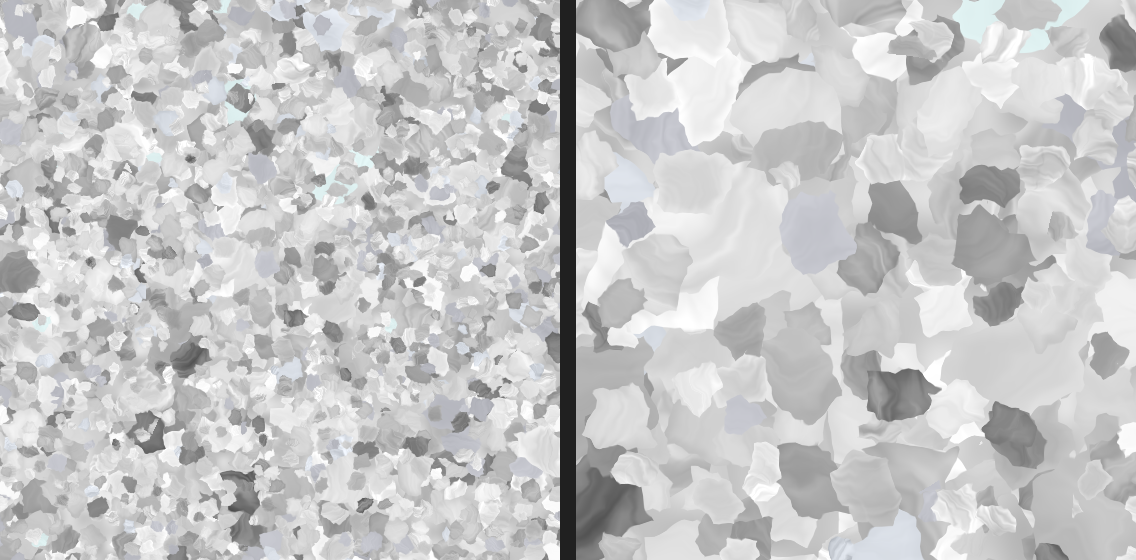
Left: the whole. Right: its middle third, enlarged.
Give the GLSL for this texture, as a WebGL 1 fragment shader.

```glsl
precision highp float;
// Draws a collage of overlapping torn pale grey scraps with curved, brushed shading.
uniform vec2 u_resolution;

const float TAU = 6.2831853;

vec4 hash4(vec2 p) {
  vec4 q = fract(p.xyxy * vec4(0.1031, 0.1030, 0.0973, 0.1099));
  q += dot(q, q.wzxy + 33.33);
  return fract((q.xxyz + q.yzzw) * q.zywx);
}

// Four independent noise values; blend weights f choose smooth or faceted.
vec4 lattice(vec2 cell, vec2 f) {
  vec4 low = mix(hash4(cell), hash4(cell + vec2(1.0, 0.0)), f.x);
  vec4 high = mix(hash4(cell + vec2(0.0, 1.0)), hash4(cell + 1.0), f.x);
  return mix(low, high, f.y);
}

float smoothNoise(vec2 p) {
  vec2 f = fract(p);
  return lattice(floor(p), f * f * (3.0 - 2.0 * f)).x;
}

vec2 facetNoise(vec2 p) {
  return lattice(floor(p), fract(p)).xy - 0.5;
}

vec2 direction(float angle) {
  return vec2(cos(angle), sin(angle));
}

// Irregular six-sided polygon, negative inside.
float scrapDistance(vec2 q, float radius, vec4 seed) {
  float d = -radius;
  for (int i = 0; i < 6; i++) {
    float k = float(i);
    float angle = (k + 0.5 * fract(seed.x * 7.0 + k * 0.618)) * TAU / 6.0 + seed.z * TAU;
    float reach = radius * mix(0.58, 1.0, fract(seed.y * 13.0 + k * 0.37));
    d = max(d, dot(q, direction(angle)) - reach);
  }
  return d;
}

// Maps an even random value to the spread of greys, with a thin dark tail.
float greyTone(float h) {
  return 0.68 + 0.26 * h - 0.2 * pow(1.0 - h, 8.0);
}

// Curved streaks, folds and ripples in scrap space; depth is 0 at the rim.
vec3 scrapColor(vec2 q, vec4 seed, vec4 look, float depth) {
  vec2 axis = direction(seed.w * TAU);
  float along = dot(q, axis);
  float across = dot(q, vec2(-axis.y, axis.x));
  vec2 origin = seed.xy * 60.0;
  across += (look.y - 0.5) * 1.6 * along * along;
  across += 0.35 * (smoothNoise(q * 1.8 + origin) - 0.5);

  float broad = smoothNoise(vec2(across * 2.4, along * 0.6) + origin) - 0.5;
  float fine = smoothNoise(vec2(across * 9.0, along * 1.1) + origin.yx) - 0.5;
  float fold = smoothNoise(vec2(across * 2.0, along * 0.9) + origin + 17.0) - 0.5;
  float crease = 1.0 - smoothstep(0.0, 0.07, abs(fold));
  float ripple = sin(across * 24.0) * smoothstep(0.4, 0.7, broad + 0.5);

  float strength = mix(0.12, 1.0, look.z * look.z);
  float relief = 0.26 * broad + 0.13 * fine;
  relief += 0.12 * (seed.y - 0.45) * crease;
  relief += 0.035 * ripple * step(0.75, look.w);
  relief *= strength;
  relief += 0.07 * (seed.x - 0.5) * across;
  relief += 0.12 * (look.w - 0.5) * smoothstep(-0.3, 0.0, depth);

  vec3 base = vec3(greyTone(look.x));
  float kind = fract(seed.z * 23.0 + look.y * 11.0);
  if (kind < 0.06) {
    base = vec3(0.74, 0.745, 0.775) + 0.08 * (look.x - 0.5);
    relief *= 0.4;
  } else if (kind < 0.09) {
    base = vec3(0.85, 0.87, 0.90);
  } else if (kind < 0.097) {
    base = vec3(0.87, 0.94, 0.94);
    relief *= 0.3;
  } else if (kind < 0.115) {
    base = vec3(0.98);
    relief *= 0.3;
  }
  return clamp(base + relief, 0.25, 1.0);
}

// Paints one scattered layer of scraps over the color below.
vec3 paintLayer(vec3 below, vec2 p, float scale, float presence, float pixel) {
  vec2 g = p * scale + scale * 0.37;
  vec2 home = floor(g);
  vec2 torn = g + 0.18 * facetNoise(g * 4.0 + scale) + 0.07 * facetNoise(g * 11.0);
  float edge = 0.8 * pixel * scale;
  vec3 color = below;
  for (int y = -1; y <= 1; y++) {
    for (int x = -1; x <= 1; x++) {
      vec2 cell = home + vec2(float(x), float(y));
      vec4 seed = hash4(cell + scale * 3.7);
      vec4 look = hash4(cell + scale * 5.3 + 91.0);
      vec4 place = hash4(cell + scale * 2.9 + 47.0);
      float radius = mix(0.36, 0.68, place.z);
      vec2 q = torn - cell - 0.5 - 0.7 * (place.xy - 0.5);
      if (place.w > presence || length(q) > 1.5 * radius) continue;
      float d = scrapDistance(q, radius, seed);
      if (d > edge) continue;
      vec3 scrap = scrapColor(q / radius, seed, look, d / radius);
      color = mix(color, scrap, 1.0 - smoothstep(-edge, edge, d));
    }
  }
  return color;
}

void main() {
  float size = min(u_resolution.x, u_resolution.y);
  vec2 p = gl_FragCoord.xy / size;
  float pixel = 1.0 / size;
  float cluster = smoothstep(0.3, 0.75, smoothNoise(p * 6.0 + 5.0));

  vec3 color = vec3(0.70 + 0.2 * smoothNoise(p * 40.0));
  color = paintLayer(color, p, 14.0, 1.0, pixel);
  color = paintLayer(color, p, 21.0, 0.85, pixel);
  color = paintLayer(color, p, 29.0, 0.55, pixel);
  color = paintLayer(color, p, 13.0, 0.40, pixel);
  color = paintLayer(color, p, 23.0, 0.42, pixel);
  color = paintLayer(color, p, 39.0, 0.10 + 0.45 * cluster, pixel);
  gl_FragColor = vec4(color, 1.0);
}
```
